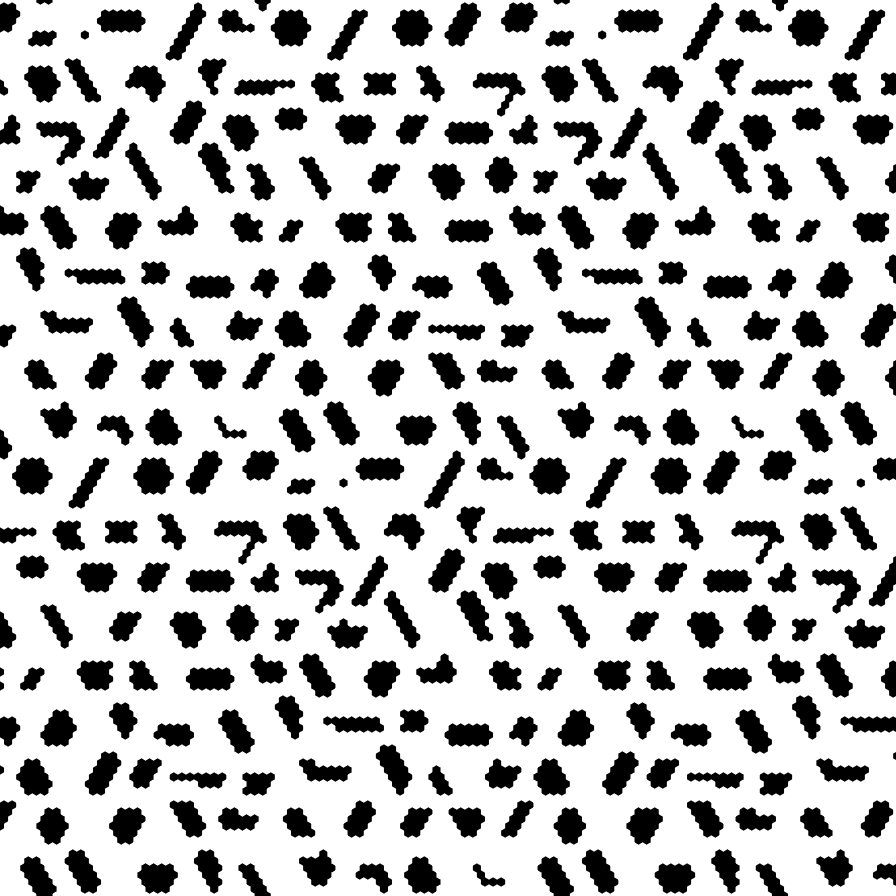
Write a WebGL 1 fragment shader that draws this pattern.

```glsl
precision highp float;
// Black blobs, bars and bent strokes on white, built from tiny hexagonal cells.
// One jittered site per patch of cellular noise carries a shape bounded along the
// three hex axes; the field wraps every 64 cells on a sheared hexagonal torus.

uniform vec2 u_resolution;

const float ROWS = 128.0;         // cell rows up the canvas
const float PERIOD = 64.0;        // cells in one repeat, along both axes
const float SITES = 9.0;          // blobs in one repeat, along both axes
const float ROW_STEP = 0.8660254; // row height when a cell is 1 wide
const float JITTER = 1.4;         // site wander, in cells
const float GAP = 2.5;            // clearance kept between blobs, in cells

const vec3 INK = vec3(0.0);
const vec3 PAPER = vec3(1.0);

vec3 hash3(vec2 id, float seed) {
  vec3 h = vec3(dot(id, vec2(127.1, 311.7)),
                dot(id, vec2(269.5, 183.3)),
                dot(id, vec2(113.5, 271.9)));
  return fract(sin(h + seed * 17.3) * 43758.55);
}

float maxOf(vec3 v) { return max(v.x, max(v.y, v.z)); }

// Axial (q, r) to cube coordinates that sum to zero, row first.
vec3 toCube(vec2 a) { return vec3(a.y, a.x, -a.x - a.y); }

// Nearest cell centre to a fractional axial position.
vec2 roundAxial(vec2 a) {
  vec3 k = toCube(a);
  vec3 n = floor(k + 0.5);
  vec3 e = abs(n - k);
  if (e.x > e.y && e.x > e.z) n.x = -n.y - n.z;
  else if (e.y > e.z) n.y = -n.x - n.z;
  return n.yx;
}

// Distance in cells to a convex shape bounded along the three hex axes.
float hexBox(vec3 k, vec3 lo, vec3 hi) {
  return max(maxOf(k - hi), maxOf(-k - lo));
}

// Straight bar across the first axis, reaching e.x one way and e.y the other.
float hexBar(vec3 k, float thickLo, vec2 e) {
  return hexBox(k, vec3(thickLo, e.y, e.x), vec3(1.0, e.x, e.y));
}

// One blob: rounded lump, stout bar, thin bar or bent stroke.
float blob(vec3 k, vec2 id) {
  vec3 pick = hash3(id, 1.0);
  vec3 sizeA = step(0.27, hash3(id, 2.0));
  vec3 sizeB = step(0.27, hash3(id, 3.0));
  if (pick.x < 0.33) k = k.yzx;
  else if (pick.x < 0.66) k = k.zxy;
  if (pick.z < 0.5) k = -k;

  if (pick.y < 0.52) return hexBox(k, 1.0 + sizeA, 1.0 + sizeB);
  if (pick.y < 0.80) return hexBar(k, 1.0, 2.0 + vec2(sizeA.x, 1.0 - sizeB.x));
  if (pick.y < 0.90) return hexBar(k, 0.0, vec2(4.0, 3.0 + sizeB.x));
  vec3 elbow = vec3(0.0, 2.0, -2.0);
  float arm = hexBar((k - elbow).yzx - elbow, 0.0, vec2(2.0));
  return min(hexBar(k, 0.0, vec2(2.0, 3.0)), arm);
}

// 1 where a cell lies inside its nearest blob and clear of the second nearest.
float cellInk(vec2 cell) {
  float pitch = PERIOD / SITES;
  cell = floor(mod(cell + 0.5, PERIOD));
  vec2 home = floor((cell + 0.5) / pitch);
  float first = 99.0;
  float second = 99.0;
  for (int j = -1; j <= 1; j++) {
    for (int i = -1; i <= 1; i++) {
      vec2 patchId = home + vec2(float(i), float(j));
      vec2 id = floor(mod(patchId + 0.5, SITES));
      vec2 wander = (hash3(id, 4.0).xy * 2.0 - 1.0) * JITTER;
      vec2 site = floor((patchId + 0.5) * pitch + wander);
      float d = blob(toCube(cell - site), id);
      second = min(second, max(first, d));
      first = min(first, d);
    }
  }
  return step(first, 0.5) * step(GAP, second);
}

void main() {
  float pixel = ROWS * ROW_STEP / u_resolution.y;
  vec2 p = gl_FragCoord.xy * pixel;
  float row = p.y / ROW_STEP;
  vec2 cell = roundAxial(vec2(p.x - 0.5 * row, row));
  vec2 f = p - vec2(cell.x + 0.5 * cell.y, cell.y * ROW_STEP);

  // Find the nearest of the six cell edges and the neighbour behind it.
  vec3 side = vec3(f.x, dot(f, vec2(0.5, ROW_STEP)), dot(f, vec2(-0.5, ROW_STEP)));
  vec3 reach = abs(side);
  float far = maxOf(reach);
  vec2 toward = vec2(-1.0, 1.0) * sign(side.z);
  if (reach.x >= far) toward = vec2(1.0, 0.0) * sign(side.x);
  else if (reach.y >= far) toward = vec2(0.0, 1.0) * sign(side.y);

  // Blend across that edge over one pixel.
  float own = clamp(0.5 + (0.5 - far) / pixel, 0.0, 1.0);
  float ink = mix(cellInk(cell + toward), cellInk(cell), own);
  gl_FragColor = vec4(mix(PAPER, INK, ink), 1.0);
}
```
